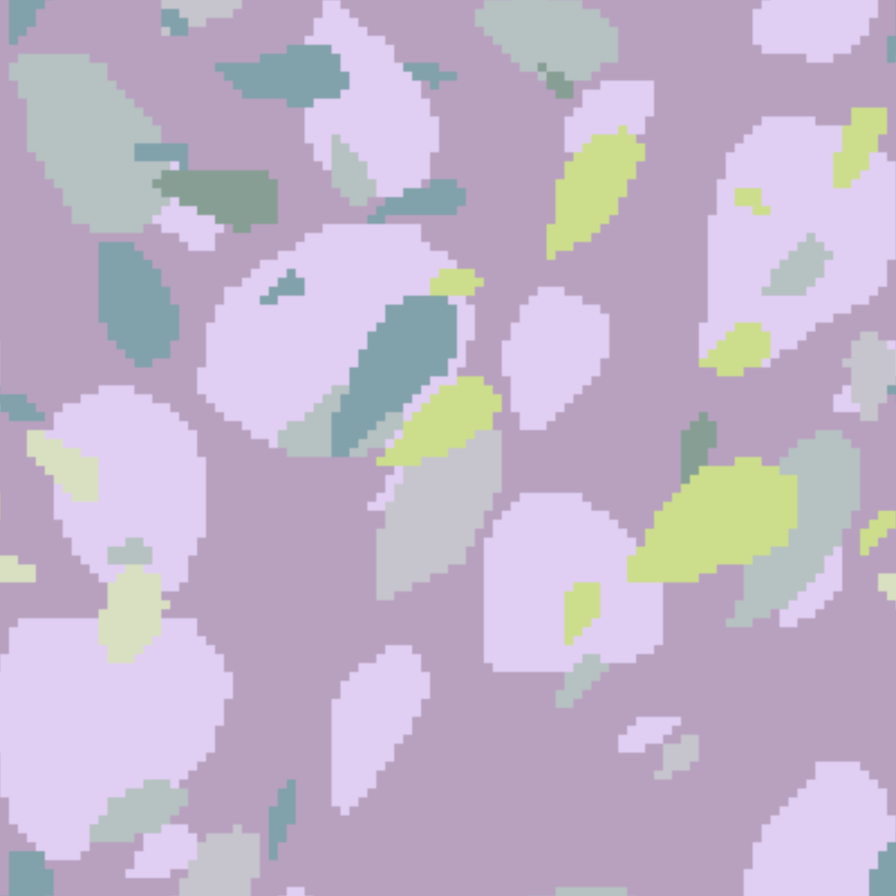
Reproduce this texture procedurally as a Shadertoy shader.

```glsl
// Blocky mineral map: mauve ground with lavender patches and grey, teal and lime grains.

const float CELLS = 100.0;

const vec3 MAUVE    = vec3(0.72, 0.63, 0.75);
const vec3 LAVENDER = vec3(0.88, 0.81, 0.95);
const vec3 SAGE     = vec3(0.715, 0.755, 0.76);
const vec3 SILVER   = vec3(0.775, 0.77, 0.80);
const vec3 TEAL     = vec3(0.505, 0.63, 0.67);
const vec3 MOSS     = vec3(0.53, 0.62, 0.58);
const vec3 LIME     = vec3(0.80, 0.87, 0.55);
const vec3 CREAM    = vec3(0.85, 0.88, 0.76);

float hash(vec2 p) {
    p = fract(p * vec2(0.1031, 0.1137));
    p += dot(p, p.yx + 33.33);
    return fract((p.x + p.y) * p.x * 7.31);
}

float noise(vec2 p) {
    vec2 i = floor(p), f = fract(p);
    f = f * f * (3.0 - 2.0 * f);
    return mix(mix(hash(i), hash(i + vec2(1, 0)), f.x),
               mix(hash(i + vec2(0, 1)), hash(i + vec2(1, 1)), f.x), f.y);
}

vec2 wobble(vec2 p) {
    return vec2(noise(p), noise(p + 57.3)) - 0.5;
}

// Grains sized from large to small, spread evenly around a home point.
// The radius range is (small, large); space wraps at the canvas edges.
bool inGrain(vec2 p, int count, float seed, vec2 radii, float aspect,
             vec2 home, float spread, float warp) {
    p += warp * wobble(p * 5.0 + seed * 9.0);
    p += 0.022 * wobble(p * 17.0 + seed * 5.0);
    for (int i = 0; i < count; i++) {
        float n = float(i);
        float r = radii.y * pow(radii.x / radii.y, (n + 0.5) / float(count));
        vec2 scatter = fract(seed * vec2(0.37, 0.61) + n * vec2(0.7549, 0.5698));
        vec2 centre = home + (scatter - 0.5) * spread;
        vec2 q = fract(p - centre + 0.5) - 0.5;

        // Grains lean down to the right in the upper left, up to the right elsewhere
        vec2 site = fract(centre);
        float upperLeft = smoothstep(0.1, 0.4, site.y - site.x);
        float angle = mix(0.95, -0.65, upperLeft) + 1.1 * (hash(vec2(n, seed) * 3.7) - 0.5);
        float c = cos(angle), s = sin(angle);
        q = vec2(c * q.x + s * q.y, c * q.y - s * q.x) / r;

        // Wedge-shaped ellipse
        q.y /= aspect * max(0.3, 1.0 + 0.4 * q.x);
        if (dot(q, q) < 1.0) return true;
    }
    return false;
}

vec3 mineral(vec2 p) {
    const vec2 middle = vec2(0.5);
    vec3 col = MAUVE;
    if (inGrain(p, 18, 1.0, vec2(0.03, 0.20), 0.55, middle, 1.0, 0.10)) col = LAVENDER;
    if (inGrain(p, 3, 2.0, vec2(0.03, 0.07), 0.5, vec2(0.08, 0.40), 0.3, 0.05)) col = CREAM;
    if (inGrain(p, 9, 3.0, vec2(0.025, 0.14), 0.5, middle, 1.0, 0.05)) col = SAGE;
    if (inGrain(p, 4, 4.0, vec2(0.025, 0.14), 0.5, middle, 1.0, 0.05)) col = SILVER;
    if (inGrain(p, 11, 5.0, vec2(0.02, 0.10), 0.4, vec2(0.24, 0.85), 0.6, 0.05)) col = TEAL;
    if (inGrain(p, 3, 6.0, vec2(0.02, 0.09), 0.4, vec2(0.45, 0.68), 0.7, 0.05)) col = MOSS;
    if (inGrain(p, 9, 7.0, vec2(0.02, 0.10), 0.5, vec2(0.74, 0.57), 0.6, 0.06)) col = LIME;
    return col;
}

void mainImage(out vec4 fragColor, in vec2 fragCoord) {
    vec2 grid = fragCoord / iResolution.y * CELLS - 0.5;
    vec2 cell = floor(grid);
    vec2 blend = smoothstep(0.32, 0.68, fract(grid));

    // Flat square cells, softened only along their borders
    vec3 col = vec3(0.0);
    for (int k = 0; k < 4; k++) {
        vec2 corner = vec2(k & 1, k >> 1);
        vec2 share = mix(1.0 - blend, blend, corner);
        float weight = share.x * share.y;
        if (weight > 0.0) col += weight * mineral((cell + corner + 0.5) / CELLS);
    }
    fragColor = vec4(col, 1.0);
}
```
